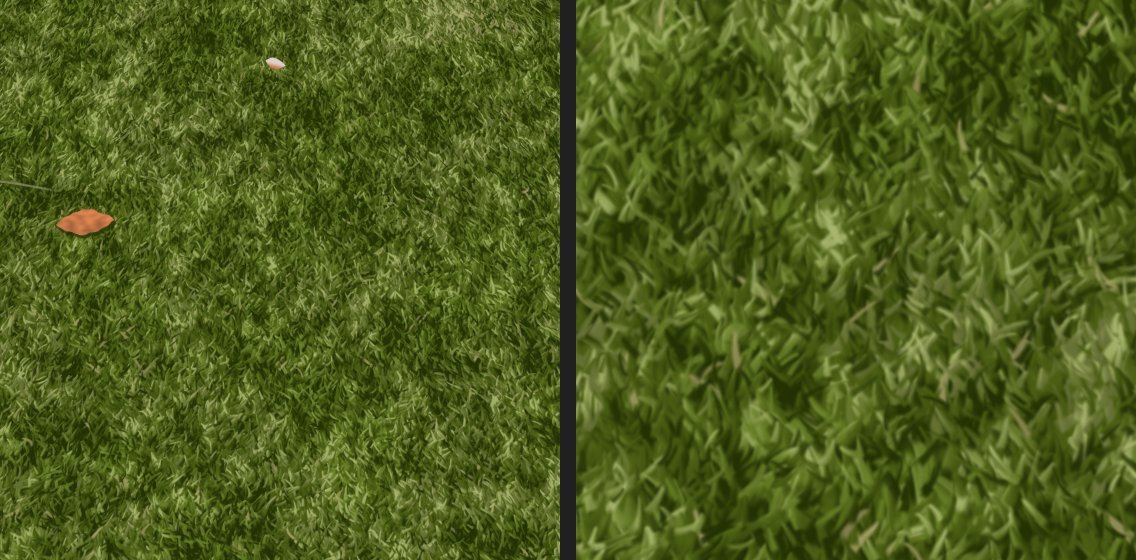
Left: the whole. Right: its middle third, enlarged.
Give the GLSL for this texture, as a three.js fragment shader.

```glsl
// A sunlit mown lawn seen at a slant, with a fallen leaf, a pale chip and a twig.
// Layers of curved, tapered blades on jittered grids cover a fibrous ground;
// gradient noise varies lean, tone and dryness, and blades shrink upwards.
varying vec2 vUv;

const vec3 SHADOW = vec3(0.135, 0.190, 0.010);
const vec3 MID    = vec3(0.290, 0.365, 0.070);
const vec3 FRESH  = vec3(0.400, 0.495, 0.145);
const vec3 DRY    = vec3(0.410, 0.445, 0.225);
const vec3 PALE   = vec3(0.660, 0.715, 0.430);
const vec3 STRAW  = vec3(0.700, 0.650, 0.460);
const vec3 LEAF   = vec3(0.800, 0.480, 0.290);
const vec3 CHIP   = vec3(0.860, 0.810, 0.780);
const vec3 TWIG   = vec3(0.560, 0.560, 0.440);

const int   LAYERS = 7;
const float DENSITY = 30.0;      // grid cells across the near edge
const float DENSITY_STEP = 4.5;  // finer grid for each layer
const float FORESHORTEN = 0.40;  // shrinking towards the top
const float BLADE_WIDTH = 0.105; // mean half width in cells
const float BLADE_ALPHA = 0.88;
const float LEAN = 0.85;
const float SOFTNESS = 0.0017;   // edge blur in canvas units
const float STRAW_SHARE = 0.010;
const float PATCH_LIGHT = 0.30;  // broad, middle and small tone swings
const float CLUMP_LIGHT = 0.42;
const float TUFT_LIGHT = 0.32;
const float BLADE_RANGE = 1.04;  // tone swing from blade to blade

vec2 hash2(vec2 p) {
  vec3 q = fract(p.xyx * vec3(0.1031, 0.1030, 0.0973));
  q += dot(q, q.yzx + 33.33);
  return fract((q.xx + q.yz) * q.zy);
}

float cornerSlope(vec2 cell, vec2 offset) {
  float a = 6.2832 * hash2(cell).x;
  return dot(vec2(cos(a), sin(a)), offset);
}

float gradientNoise(vec2 p) {
  vec2 i = floor(p), f = p - i;
  vec2 u = f * f * f * (f * (f * 6.0 - 15.0) + 10.0);
  vec2 e = vec2(1.0, 0.0);
  float low = mix(cornerSlope(i, f), cornerSlope(i + e, f - e), u.x);
  float high = mix(cornerSlope(i + e.yx, f - e.yx), cornerSlope(i + 1.0, f - 1.0), u.x);
  return mix(low, high, u.y);
}

// Ramp from deep shade to sunlit tips
vec3 grassColor(float tone, float dryness) {
  vec3 c = mix(SHADOW, MID, smoothstep(-0.05, 0.42, tone));
  c = mix(c, mix(FRESH, DRY, dryness), smoothstep(0.42, 0.68, tone));
  return mix(c, PALE, smoothstep(0.72, 1.12, tone));
}

// Blade around the origin: x = coverage, y = position along, z = across
vec3 blade(vec2 q, float angle, vec2 halfSize, float curve, float soft) {
  float s = sin(angle), c = cos(angle);
  q = vec2(c * q.x - s * q.y, s * q.x + c * q.y);
  q.x += curve * q.y * q.y;
  float along = q.y / halfSize.y;
  float width = halfSize.x * (1.0 - 0.45 * along);
  float cover = 1.0 - smoothstep(width - soft, width + soft, abs(q.x));
  cover *= 1.0 - smoothstep(0.60, 1.0, abs(along));
  return vec3(cover, along, clamp(q.x / width, -1.0, 1.0));
}

// Pointed oval with a slightly uneven rim
float ovalMask(vec2 p, vec2 size) {
  vec2 q = p / size;
  float rim = 1.0 - q.x * q.x + 0.25 * gradientNoise(p * 60.0 + 5.0);
  float d = (abs(q.y) - rim) * size.y;
  return 1.0 - smoothstep(-SOFTNESS, SOFTNESS, d);
}

void main() {
  // Slanted ground plane
  float depth = 1.0 / (1.0 - FORESHORTEN * vUv.y);
  vec2 ground = vec2((vUv.x - 0.5) * depth, log(depth) / FORESHORTEN);

  // Broad patches, clumps and tufts
  float patchTone = gradientNoise(ground * 5.0 + 3.7);
  float clump = gradientNoise(ground * 14.0 + 8.1);
  float tuft = gradientNoise(ground * vec2(38.0, 30.0) + 55.0);
  float lean = gradientNoise(ground * 9.0 + 21.3);
  vec2 worn = (vUv - vec2(0.83, 0.98)) / vec2(0.10, 0.05);
  float wear = exp(-dot(worn, worn));
  float dryness = 0.45 + 1.5 * gradientNoise(ground * 4.0 + 40.0) + 0.8 * gradientNoise(ground * 13.0 + 70.0);
  dryness = clamp(dryness + wear, 0.0, 1.0);
  float light = PATCH_LIGHT * patchTone + CLUMP_LIGHT * clump + TUFT_LIGHT * tuft;
  light += 0.15 * wear + 0.14 * (dryness - 0.5);

  // Fibrous ground between the blades
  vec2 fibre = ground + 0.012 * vec2(lean, clump);
  float grain = gradientNoise(fibre * vec2(130.0, 60.0)) + 0.5 * gradientNoise(fibre * 75.0);
  vec3 color = grassColor(0.28 + 0.5 * grain + light, dryness);

  // Blades, layer over layer
  for (int layer = 0; layer < LAYERS; layer++) {
    float n = float(layer);
    float density = DENSITY + DENSITY_STEP * n;
    vec2 p = ground * density + n * 17.31;
    float soft = SOFTNESS * density * depth;
    for (int k = 0; k < 9; k++) {
      vec2 cell = floor(p) + vec2(mod(float(k), 3.0), floor(float(k) / 3.0)) - 1.0;
      vec2 id = cell + n * 71.0;
      vec2 place = hash2(id), shape = hash2(id + 113.5), tint = hash2(id + 257.2);
      float angle = LEAN * (2.4 * (shape.x - 0.5) + 1.3 * lean);
      vec2 halfSize = vec2(BLADE_WIDTH * (0.65 + 0.7 * place.x), 0.42 + 0.48 * shape.y);
      vec3 b = blade(p - cell - place, angle, halfSize, 0.6 * (tint.y - 0.5), soft);
      float tone = 0.47 + BLADE_RANGE * (tint.x - 0.5) + light + 0.10 * b.y - 0.10 * b.z;
      vec3 tinted = grassColor(tone, clamp(dryness + 0.7 * (tint.y - 0.5), 0.0, 1.0));
      float straw = step(1.0 - STRAW_SHARE - 0.15 * wear, shape.y);
      color = mix(color, mix(tinted, STRAW, 0.7 * straw), BLADE_ALPHA * b.x);
    }
  }

  // Twig at the left edge
  float twigLine = abs(vUv.y - 0.674 + 0.14 * vUv.x + 0.004 * lean);
  float twig = (1.0 - smoothstep(0.0005, 0.0035, twigLine)) * (1.0 - smoothstep(0.07, 0.11, vUv.x));
  color = mix(color, TWIG, 0.75 * twig);

  // Fallen leaf with its shadow
  vec2 l = vUv - vec2(0.152, 0.603);
  l.y -= 0.08 * l.x;
  color = mix(color, SHADOW, 0.7 * ovalMask(l + vec2(-0.004, 0.007), vec2(0.053, 0.021)));
  vec3 leafColor = LEAF * (0.97 + 0.25 * gradientNoise(l * vec2(60.0, 110.0)) + 4.0 * l.y);
  color = mix(color, leafColor, ovalMask(l, vec2(0.052, 0.022)));

  // Pale chip with a warm underside
  vec2 c = vUv - vec2(0.492, 0.887);
  c.y += 0.25 * c.x;
  vec3 chipColor = mix(LEAF, CHIP, smoothstep(-0.009, 0.001, c.y));
  color = mix(color, chipColor, ovalMask(c, vec2(0.018, 0.010)));

  gl_FragColor = vec4(color, 1.0);
}
```
